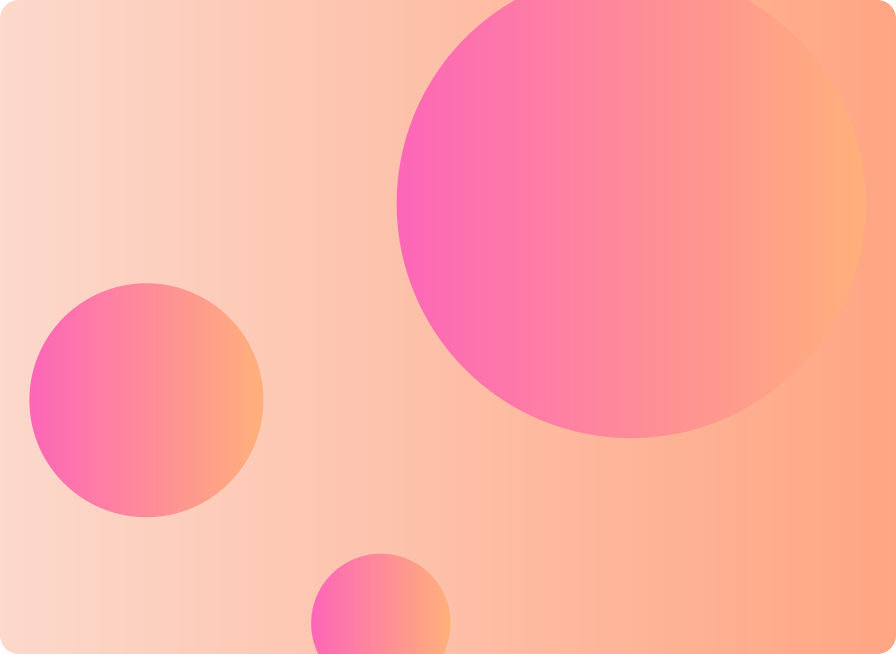
Write a WebGL 2 fragment shader that draws this background.

```glsl
#version 300 es
precision highp float;
// Three sunset-coloured discs on a peach card with rounded corners.
// Every shape is a signed distance field filled with a horizontal gradient;
// lengths are fractions of the canvas width, with the origin at the lower left.

uniform vec2 u_resolution;
out vec4 outColor;

const vec3 PAGE_COLOR  = vec3(1.0);
const vec3 CARD_LEFT   = vec3(0.988, 0.850, 0.798);
const vec3 CARD_RIGHT  = vec3(1.000, 0.648, 0.512);
const vec3 DISC_LEFT   = vec3(0.992, 0.400, 0.720);
const vec3 DISC_RIGHT  = vec3(1.000, 0.690, 0.480);
const float CORNER_RADIUS = 0.021;

// Each disc is center x, center y, radius.
const int DISC_COUNT = 3;
const vec3 DISCS[DISC_COUNT] = vec3[](
    vec3(0.7044, 0.5026, 0.2617),
    vec3(0.1634, 0.2832, 0.1306),
    vec3(0.4251, 0.0342, 0.0778)
);

float discDistance(vec2 p, vec3 disc) {
    return length(p - disc.xy) - disc.z;
}

float roundedBoxDistance(vec2 p, vec2 halfSize, float radius) {
    vec2 q = abs(p) - halfSize + radius;
    return length(max(q, 0.0)) + min(max(q.x, q.y), 0.0) - radius;
}

// Coverage of a shape, smoothed over one pixel.
float coverage(float signedDistance) {
    return clamp(0.5 - signedDistance * u_resolution.x, 0.0, 1.0);
}

void main() {
    vec2 p = gl_FragCoord.xy / u_resolution.x;
    vec2 halfCanvas = 0.5 * u_resolution / u_resolution.x;

    // Card gradient
    vec3 color = mix(CARD_LEFT, CARD_RIGHT, p.x);

    // Discs, each spanning the full gradient
    for (int i = 0; i < DISC_COUNT; i++) {
        vec3 disc = DISCS[i];
        float across = clamp(0.5 + 0.5 * (p.x - disc.x) / disc.z, 0.0, 1.0);
        vec3 fill = mix(DISC_LEFT, DISC_RIGHT, across);
        color = mix(color, fill, coverage(discDistance(p, disc)));
    }

    // Rounded card corners
    float card = coverage(roundedBoxDistance(p - halfCanvas, halfCanvas, CORNER_RADIUS));
    outColor = vec4(mix(PAGE_COLOR, color, card), 1.0);
}
```
